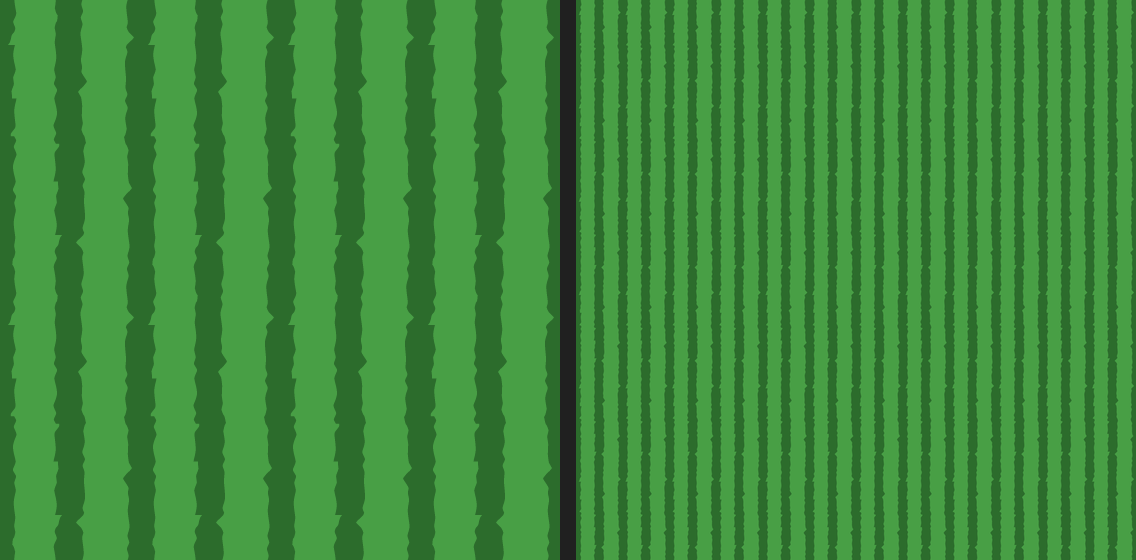
Left: one tile. Right: repeated 3 by 3.
This pattern is drawn by a Shadertoy shader. Its source:

```glsl
// Ragged vertical two-tone green stripes, every other one turned upside down.

const float TAU = 6.2831853;
const vec3 LIGHT_GREEN = vec3(0.282, 0.624, 0.272);
const vec3 DARK_GREEN = vec3(0.171, 0.422, 0.172);
const float STRIPES = 8.0;         // stripes across, an even number
const float REPEATS_DOWN = 2.0;    // copies of the torn outline down
const float KNOTS = 30.0;          // outline knots per copy, an even number
const float LEFT_REACH = 0.0262;   // mean distance from axis to left edge
const float RIGHT_REACH = 0.0228;  // mean distance from axis to right edge
const float RIPPLE = 0.0048;       // height of the small scallops
const float DRIFT = 0.0026;        // slow widening of the right edge
const int SAMPLES = 4;             // antialiasing grid per axis

float hash(vec2 p) {
    return fract(sin(dot(p, vec2(127.1, 311.7))) * 43758.5453);
}

// Knots alternate in and out by a random amount
float knot(float i, float seed) {
    i = mod(i, KNOTS);
    float side = mod(i, 2.0) * 2.0 - 1.0;
    return side * mix(0.15, 1.0, hash(vec2(i, seed)));
}

// Wrapping scallops with uneven spacing
float scallops(float v, float seed) {
    float s = v * KNOTS + 0.45 * sin(TAU * 5.0 * v + seed);
    float i = floor(s);
    float f = s - i;
    f = mix(f, smoothstep(0.0, 1.0, f), 0.6);
    return mix(knot(i, seed), knot(i + 1.0, seed), f);
}

// Sharp tear that starts at a height and heals downwards
float tear(float v, float at, float len) {
    return max(0.0, 1.0 - fract(at - v) / len);
}

// Pointed bump centred on a height
float spike(float v, float at, float halfLen) {
    float d = abs(fract(v - at + 0.5) - 0.5);
    return max(0.0, 1.0 - d / halfLen);
}

float leftEdge(float v) {
    float reach = LEFT_REACH + RIPPLE * 0.75 * scallops(v, 3.0);
    reach -= 0.0125 * tear(v, 0.161, 0.047);
    reach -= 0.0080 * tear(v, 0.352, 0.070);
    reach -= 0.0060 * tear(v, 0.487, 0.030);
    reach -= 0.0065 * spike(v, 0.945, 0.026);
    return reach;
}

float rightEdge(float v) {
    float reach = RIGHT_REACH + RIPPLE * 0.6 * scallops(v, 8.0);
    reach += DRIFT * cos(TAU * (v - 0.27));
    reach -= 0.0135 * spike(v, 0.133, 0.036);
    reach += 0.0095 * spike(v, 0.708, 0.036);
    reach -= 0.0040 * spike(v, 0.672, 0.020);
    reach += 0.0060 * spike(v, 0.490, 0.030);
    return reach;
}

// 1 inside a stripe, 0 between stripes
float stripeMask(vec2 uv) {
    float index = floor(uv.x * STRIPES + 0.5);
    vec2 p = vec2(uv.x - index / STRIPES, uv.y * REPEATS_DOWN);
    if (mod(index, 2.0) < 0.5) p = -p;    // half turn of even stripes
    float v = fract(p.y);
    return step(-leftEdge(v), p.x) * step(p.x, rightEdge(v));
}

void mainImage(out vec4 fragColor, in vec2 fragCoord) {
    // Average a small grid so that torn corners stay smooth too
    float coverage = 0.0;
    for (int j = 0; j < SAMPLES; j++) {
        for (int i = 0; i < SAMPLES; i++) {
            vec2 offset = (vec2(i, j) + 0.5) / float(SAMPLES) - 0.5;
            coverage += stripeMask((fragCoord + offset) / iResolution.xy);
        }
    }
    coverage /= float(SAMPLES * SAMPLES);
    fragColor = vec4(mix(LIGHT_GREEN, DARK_GREEN, coverage), 1.0);
}
```
